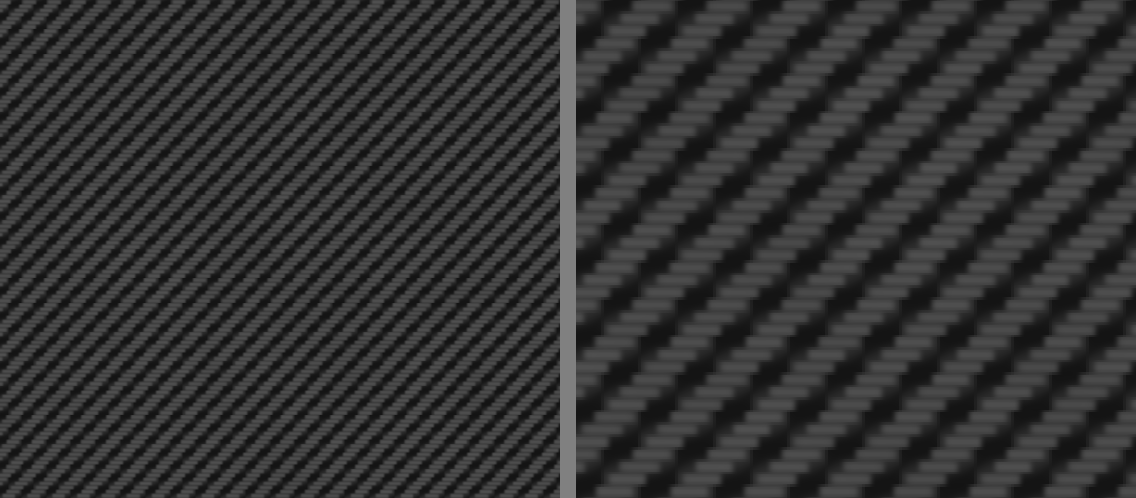
Left, the full canvas; right, a detail of the centre.
A Shadertoy shader for this texture:

```glsl
// Carbon-fibre twill: light horizontal threads step up to the right in diagonal
// ribs, over dark vertical tows. The weave repeats 22.5 times across and 20 down;
// each repeat has six thread rows and two tow columns, softened by four samples.

float hash(vec2 p) {
    p = fract(p * vec2(0.1031, 0.1137));
    p += dot(p, p.yx + 33.33);
    return fract((p.x + p.y) * p.x * 7.31);
}

float smoothNoise(vec2 p) {
    vec2 cell = floor(p), f = fract(p);
    f = f * f * (3.0 - 2.0 * f);
    return mix(mix(hash(cell), hash(cell + vec2(1, 0)), f.x),
               mix(hash(cell + vec2(0, 1)), hash(cell + vec2(1, 1)), f.x), f.y);
}

// Distance, in repeats, from the centre of the nearest dark rib
float ribDistance(float phase) {
    return abs(fract(phase - 0.77 + 0.5) - 0.5);
}

float weaveTone(vec2 weave) {
    // Dark tows: a continuous groove, with a deeper dip in each column
    float column = weave.x * 2.0 + 0.3;
    float columnCentre = (floor(column) + 0.2) * 0.5;
    float dip = ribDistance(columnCentre - weave.y);
    float groove = ribDistance(weave.x - weave.y);
    float across = abs(fract(column) - 0.5) * 2.0;
    float depth = mix(groove, dip, 0.6);
    float tow = mix(0.078, 0.165, smoothstep(0.06, 0.31, depth));
    tow += 0.012 * (1.0 - across * across) * smoothstep(0.04, 0.2, dip);

    // Light threads: each row is shifted one sixth of a repeat
    float row = weave.y * 6.0;
    float phase = weave.x - (floor(row) + 0.5) / 6.0;
    float variation = hash(vec2(floor(phase - 0.77) + 61.0, floor(row) + 3.0)) - 0.5;
    float offset = ribDistance(phase);
    float edge = 0.24 + 0.03 * variation;
    float cover = smoothstep(edge - 0.05, edge + 0.05, offset);

    // A bright crown and a darker groove along every thread
    float crown = 0.5 - 0.5 * cos(6.28318 * fract(row));
    float thread = mix(0.242, 0.3, smoothstep(0.05, 0.65, crown));
    thread *= mix(0.93, 1.0, smoothstep(0.24, 0.36, offset));
    thread += 0.018 * variation;
    return mix(tow, thread, cover);
}

void mainImage(out vec4 fragColor, in vec2 fragCoord) {
    vec2 uv = fragCoord / iResolution.xy;

    // Average four samples to soften the steps
    float tone = 0.0;
    for (int i = 0; i < 4; i++) {
        vec2 corner = vec2(i % 2, i / 2) - 0.5;
        vec2 shift = corner * vec2(0.0018, 0.0018);
        tone += 0.25 * weaveTone((uv + shift) * vec2(22.5, 20.0));
    }

    // Faint uneven sheen over the whole cloth
    tone *= 0.97 + 0.06 * smoothNoise(uv * vec2(13.0, 12.0) + 5.0);
    fragColor = vec4(vec3(tone), 1.0);
}
```
